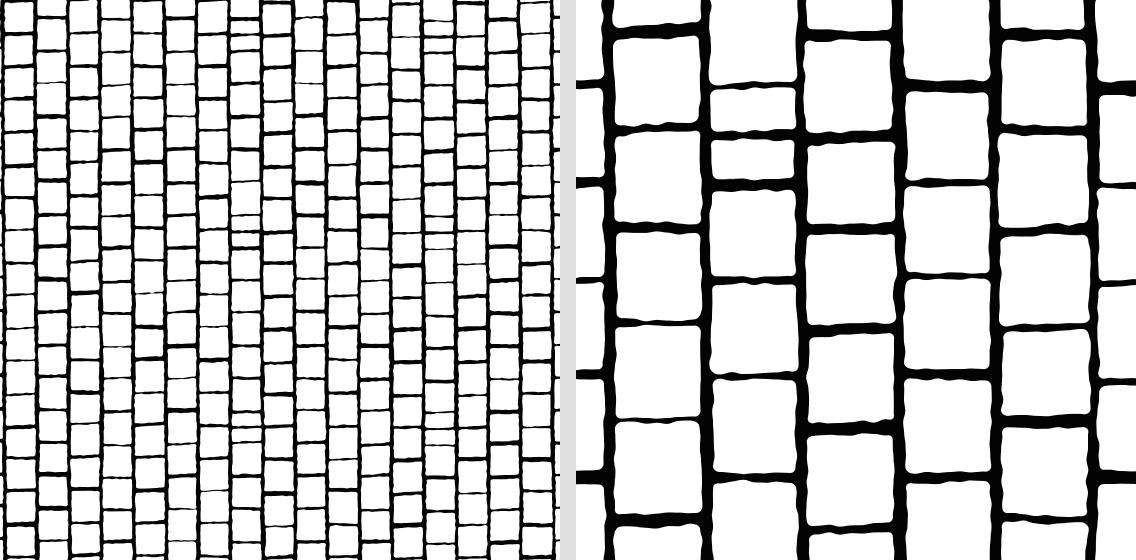
Left, the full canvas; right, a detail of the centre.
A WebGL 2 fragment shader for this pattern:

```glsl
#version 300 es
precision highp float;

uniform vec2 u_resolution;
out vec4 fragColor;

float hash(vec2 p) {
    return fract(sin(dot(p, vec2(127.1, 311.7))) * 43758.5453);
}

float noise(vec2 p) {
    vec2 i = floor(p), f = fract(p);
    f = f * f * (3.0 - 2.0 * f);
    return mix(mix(hash(i), hash(i + vec2(1, 0)), f.x),
               mix(hash(i + vec2(0, 1)), hash(i + vec2(1, 1)), f.x), f.y);
}

// Slightly slanted, wandering joint on the left of a column
float columnEdge(float col, float depth) {
    return 0.0052 + 0.0576 * col + 0.004 * depth
         + 0.002 * (noise(vec2(col * 7.3, depth * 9.0)) - 0.5);
}

// Tilted joint above a stone; alternate columns are shifted by half a stone
float rowEdge(float col, float row, float across) {
    float phase = mix(0.003, 0.034, mod(col, 2.0)) + 0.008 * (hash(vec2(col, 91.0)) - 0.5);
    float jitter = 0.004 * (hash(vec2(col, row)) - 0.5);
    float tilt = 0.005 * (hash(vec2(row, col + 23.0)) - 0.3);
    return phase + 0.0583 * row + jitter - tilt * across;
}

float rowHalfWidth(float col, float row) {
    return mix(0.0013, 0.0042, hash(vec2(col + 40.0, row)));
}

float roundedBox(vec2 p, vec2 halfSize, float radius) {
    vec2 q = abs(p) - halfSize + radius;
    return length(max(q, 0.0)) + min(max(q.x, q.y), 0.0) - radius;
}

void main() {
    vec2 p = gl_FragCoord.xy / u_resolution.y;
    float depth = 1.0 - p.y;

    // Column
    float col = floor((p.x - 0.0052 - 0.004 * depth) / 0.0576);
    col += step(columnEdge(col + 1.0, depth), p.x) - step(p.x, columnEdge(col, depth));
    float left = columnEdge(col, depth);
    float right = columnEdge(col + 1.0, depth);
    float across = (p.x - left) / (right - left) - 0.5;

    // Row within the column
    float row = floor((depth - rowEdge(col, 0.0, across)) / 0.0583);
    row += step(rowEdge(col, row + 1.0, across), depth)
         - step(depth, rowEdge(col, row, across));
    float top = rowEdge(col, row, across);
    float bottom = rowEdge(col, row + 1.0, across);
    float topJoint = rowHalfWidth(col, row);
    float bottomJoint = rowHalfWidth(col, row + 1.0);
    vec2 stone = vec2(col, row);

    // Every sixth stone of every sixth column is split in two
    if (col > 2.0 && abs(mod(col, 6.0) - 1.0) < 0.5 && mod(row + 0.5, 6.0) < 1.0) {
        float middle = 0.5 * (top + bottom);
        if (depth < middle) {
            bottom = middle;
            bottomJoint = 0.0026;
        } else {
            top = middle;
            topJoint = 0.0026;
            stone.y += 0.5;
        }
    }

    // Stone with its own side gaps and rough outline
    vec2 low = vec2(left + mix(0.0026, 0.0042, hash(stone + 5.7)), top + topJoint);
    vec2 high = vec2(right - mix(0.0026, 0.0042, hash(stone + 9.2)), bottom - bottomJoint);
    float d = roundedBox(vec2(p.x, depth) - 0.5 * (low + high), 0.5 * (high - low), 0.0035);
    d += 0.0018 * (noise(p * 150.0 + stone * 17.3) - 0.5);
    d += 0.0016 * (noise(p * 60.0 + stone * 31.7) - 0.5);

    vec3 jointBlack = vec3(0.01);
    vec3 stoneWhite = vec3(1.0);
    float cover = clamp(0.5 - d * u_resolution.y, 0.0, 1.0);
    fragColor = vec4(mix(jointBlack, stoneWhite, cover), 1.0);
}
```
